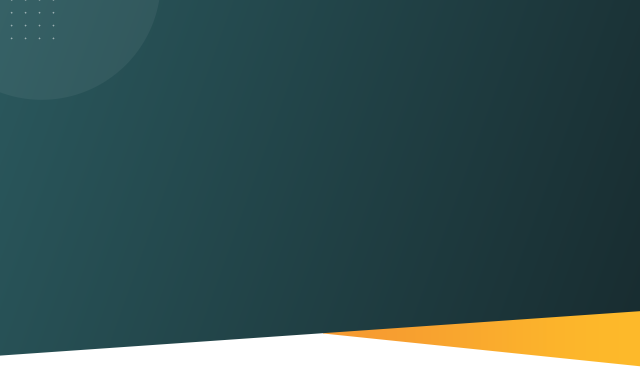
Reproduce this background procedurally as a Shadertoy shader.

```glsl
// Lengths are in units of the canvas height
const vec3 TEAL_LIGHT = vec3(0.165, 0.345, 0.365);
const vec3 TEAL_DARK = vec3(0.095, 0.175, 0.190);
const vec3 ORANGE = vec3(0.965, 0.605, 0.190);
const vec3 AMBER = vec3(0.992, 0.725, 0.165);
const vec3 WHITE = vec3(1.0);

const vec2 GRADIENT_DIR = vec2(0.94, -0.34);
const float GRADIENT_LENGTH = 1.82;

const float ASPECT = 1.6516;
const vec2 PANEL_LEFT = vec2(0.0, 0.0835);
const vec2 PANEL_RIGHT = vec2(ASPECT, 0.198);
const vec2 WEDGE_TIP = vec2(0.834, 0.1405);
const vec2 WEDGE_RIGHT = vec2(ASPECT, 0.056);

const vec2 DISC_CENTER = vec2(0.1075, 1.0503);
const float DISC_RADIUS = 0.3075;
const float DISC_OPACITY = 0.055;

const vec2 DOT_ORIGIN = vec2(0.030, 0.901);
const vec2 DOT_SPACING = vec2(0.0360, 0.0331);
const vec2 DOT_LAST = vec2(3.0);
const float DOT_RADIUS = 0.0021;
const float DOT_OPACITY = 0.5;

// Signed distance to the line through a and b, positive above it
float lineDistance(vec2 p, vec2 a, vec2 b) {
    vec2 along = normalize(b - a);
    return dot(p - a, vec2(-along.y, along.x));
}

// Antialiased coverage of the region where d is positive
float coverage(float d, float pixel) {
    return clamp(d / pixel + 0.5, 0.0, 1.0);
}

// Distance to the nearest center in a bounded grid of dots
float dotDistance(vec2 p) {
    vec2 cell = clamp(round((p - DOT_ORIGIN) / DOT_SPACING), vec2(0.0), DOT_LAST);
    return length(p - DOT_ORIGIN - cell * DOT_SPACING);
}

void mainImage(out vec4 fragColor, in vec2 fragCoord) {
    float pixel = 1.0 / iResolution.y;
    vec2 p = fragCoord / iResolution.xy * vec2(ASPECT, 1.0);

    // Teal panel with its diagonal gradient
    float t = dot(p - vec2(0.0, 1.0), GRADIENT_DIR) / GRADIENT_LENGTH;
    vec3 panel = mix(TEAL_LIGHT, TEAL_DARK, clamp(t, 0.0, 1.0));

    // Translucent corner disc and dots
    float disc = coverage(DISC_RADIUS - length(p - DISC_CENTER), pixel);
    panel = mix(panel, WHITE, DISC_OPACITY * disc);
    float dots = coverage(DOT_RADIUS - dotDistance(p), pixel);
    panel = mix(panel, WHITE, DOT_OPACITY * dots);

    // Orange wedge over the white base
    float along = smoothstep(WEDGE_TIP.x, WEDGE_RIGHT.x, p.x);
    vec3 wedgeColor = mix(ORANGE, AMBER, along);
    float wedge = coverage(lineDistance(p, WEDGE_TIP, WEDGE_RIGHT), pixel);
    wedge *= step(WEDGE_TIP.x, p.x);
    vec3 color = mix(WHITE, wedgeColor, wedge);

    // Slanted lower edge of the panel
    color = mix(color, panel, coverage(lineDistance(p, PANEL_LEFT, PANEL_RIGHT), pixel));
    fragColor = vec4(color, 1.0);
}
```
